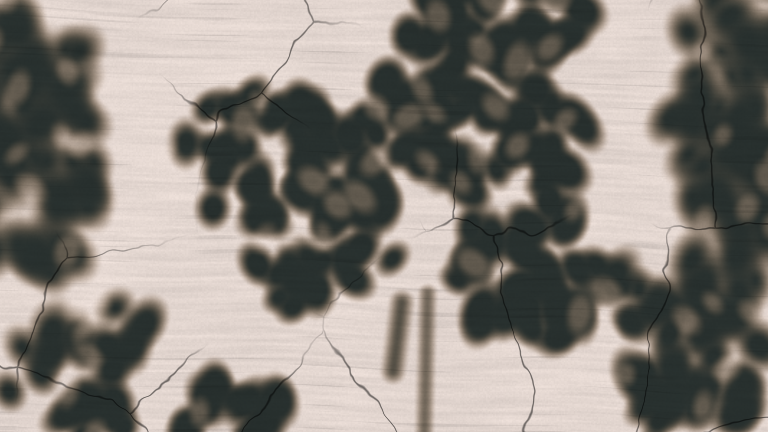
Write a Shadertoy shader that draws this texture.

```glsl
// Soft leaf shadows falling on a cracked, trowelled plaster wall.

const vec3 SUNLIT = vec3(0.89, 0.84, 0.815);
const vec3 SHADED = vec3(0.155, 0.187, 0.18);
const vec3 PENUMBRA_WARMTH = vec3(0.0, 0.042, 0.08);

vec2 hash22(vec2 p) {
    vec3 q = fract(p.xyx * vec3(0.1031, 0.1030, 0.0973));
    q += dot(q, q.yzx + 33.33);
    return fract((q.xx + q.yz) * q.zy);
}

float noise(vec2 p) {
    vec2 i = floor(p), f = fract(p);
    f = f * f * (3.0 - 2.0 * f);
    float low = mix(hash22(i).x, hash22(i + vec2(1, 0)).x, f.x);
    float high = mix(hash22(i + vec2(0, 1)).x, hash22(i + vec2(1, 1)).x, f.x);
    return mix(low, high, f.y);
}

float fbm(vec2 p) {
    float sum = 0.0, amp = 0.5;
    for (int i = 0; i < 4; i++) {
        sum += amp * noise(p);
        p = p * 2.03 + 7.1;
        amp *= 0.5;
    }
    return sum;
}

// 1 at the centre of an ellipse, 0 on its rim, negative outside
float blob(vec2 p, vec2 centre, vec2 radius) {
    return 1.0 - length((p - centre) / radius);
}

// Where foliage hangs: positive inside the clumps
float canopy(vec2 p) {
    float m = blob(p, vec2(0.75, 0.55), vec2(0.29, 0.33));
    m = max(m, blob(p, vec2(1.24, 0.40), vec2(0.24, 0.20)));
    m = max(m, blob(p, vec2(1.07, 0.73), vec2(0.27, 0.26)));
    m = max(m, blob(p, vec2(1.17, 0.96), vec2(0.22, 0.15)));
    m = max(m, blob(p, vec2(0.05, 0.66), vec2(0.20, 0.29)));
    m = max(m, blob(p, vec2(1.70, 0.72), vec2(0.19, 0.45)));
    m = max(m, blob(p, vec2(1.64, 0.16), vec2(0.18, 0.19)));
    m = max(m, 0.6 * blob(p, vec2(0.22, 0.14), vec2(0.20, 0.17)));
    m = max(m, 0.7 * blob(p, vec2(0.50, 0.06), vec2(0.15, 0.12)));
    // sunlit openings
    m -= 1.5 * max(blob(p, vec2(0.95, 0.54), vec2(0.08, 0.12)), 0.0);
    m -= 1.5 * max(blob(p, vec2(1.19, 0.54), vec2(0.07, 0.11)), 0.0);
    return m + 0.6 * (noise(p * 6.0 + 3.0) - 0.5);
}

// Coverage by blurred ellipses, one per jittered cell, kept inside the canopy
float scatter(vec2 p, float cell, float seed, float width, float blur, float density) {
    vec2 shift = seed * vec2(0.373, 0.617);
    vec2 home = floor((p + shift) / cell);
    float clear = 1.0;
    for (int j = -1; j <= 1; j++)
    for (int i = -1; i <= 1; i++) {
        vec2 id = home + vec2(i, j);
        vec2 centre = (id + hash22(id + seed * 17.0)) * cell - shift;
        vec2 shape = hash22(id + seed * 31.0 + 5.0);
        vec2 chance = hash22(id + seed * 43.0 + 9.0);
        if (chance.y > density || canopy(centre) < 0.4 * chance.x - 0.1) continue;
        float angle = (shape.y - 0.5) * 2.2;
        float c = cos(angle), s = sin(angle);
        vec2 q = mat2(c, -s, s, c) * (p - centre);
        float w = width * mix(0.7, 1.2, shape.x);
        float d = (length(q / vec2(w, w * mix(1.2, 1.65, chance.x))) - 1.0) * w;
        clear *= 1.0 - smoothstep(-blur, blur, -d);
    }
    return 1.0 - clear;
}

float stem(vec2 p, vec2 a, vec2 b, float width, float blur) {
    vec2 ab = b - a;
    float d = length(p - a - ab * clamp(dot(p - a, ab) / dot(ab, ab), 0.0, 1.0));
    return 1.0 - smoothstep(max(width - blur, 0.0), width + blur, d);
}

// Distance to the nearest border between irregular cells
float cellBorder(vec2 p) {
    vec2 home = floor(p), nearest = vec2(8.0);
    for (int j = -1; j <= 1; j++)
    for (int i = -1; i <= 1; i++) {
        vec2 id = home + vec2(i, j);
        vec2 r = id + hash22(id + 61.0) - p;
        if (dot(r, r) < dot(nearest, nearest)) nearest = r;
    }
    float border = 8.0;
    for (int j = -2; j <= 2; j++)
    for (int i = -2; i <= 2; i++) {
        vec2 id = home + vec2(i, j);
        vec2 r = id + hash22(id + 61.0) - p, gap = r - nearest;
        if (dot(gap, gap) > 1e-5) border = min(border, dot(0.5 * (r + nearest), normalize(gap)));
    }
    return border;
}

float cracks(vec2 p, float scale, float width, float pixel) {
    vec2 wander = vec2(fbm(p * 9.0), fbm(p * 9.0 + 40.0)) - 0.5;
    float d = cellBorder((p + 0.07 * wander) * scale) / scale;
    float strength = smoothstep(0.32, 0.58, noise(p * 3.5 + 20.0));
    return strength * (1.0 - smoothstep(max(width - pixel, 0.0), width + pixel, d));
}

// Brightness of the plaster: trowel grooves, scratches, mottling and grain
float plaster(vec2 p) {
    vec2 g = p + vec2(0.0, 0.03 * p.x + 0.02 * noise(p * 3.0));
    float groove = 0.6 * noise(g * vec2(5, 110)) + 0.4 * noise(g * vec2(12, 230)) - 0.5;
    float scratch = smoothstep(0.78, 0.96, noise(g * vec2(4, 150) + 9.0));
    return 1.0 + 0.09 * groove - 0.07 * scratch
        + 0.07 * (fbm(p * 4.0) - 0.47) + 0.035 * (noise(p * 300.0) - 0.5);
}

void mainImage(out vec4 fragColor, in vec2 fragCoord) {
    vec2 p = fragCoord / iResolution.y;
    float pixel = 1.0 / iResolution.y;

    // shadows blur more toward the sides
    float blur = mix(0.018, 0.034, smoothstep(0.4, 0.8, abs(p.x - 0.9)) * smoothstep(-0.1, 0.5, p.y));
    float light = 1.0;
    for (int i = 1; i <= 4; i++)
        light *= 1.0 - scatter(p, 0.1, float(i), 0.035, blur, 0.95);
    light *= 1.0 - 0.6 * stem(p, vec2(0.98, -0.1), vec2(0.99, 0.32), 0.012, 0.016);
    light *= 1.0 - 0.75 * stem(p, vec2(0.91, 0.14), vec2(0.93, 0.30), 0.018, 0.018);
    float dapple = scatter(p, 0.1, 7.0, 0.023, 0.014, 0.6);
    light = mix(light, 1.0, 0.3 * dapple);

    vec3 color = mix(SHADED, SUNLIT, light) - PENUMBRA_WARMTH * 4.0 * light * (1.0 - light);
    color *= plaster(p);
    color *= 1.0 - 0.5 * cracks(p, 2.6, 0.0013, pixel);
    fragColor = vec4(clamp(color, 0.0, 1.0), 1.0);
}
```
